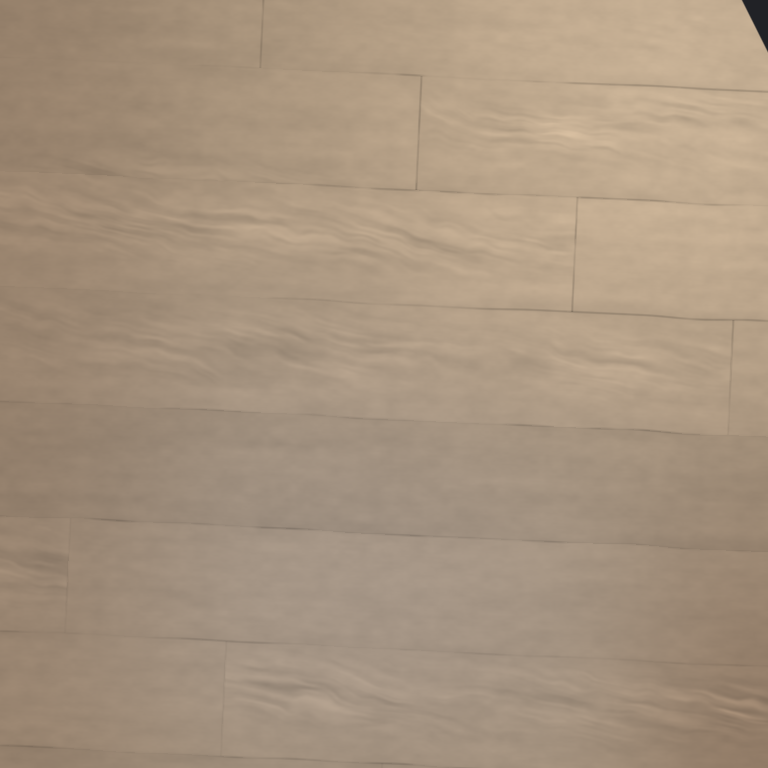
A WebGL 1 fragment shader for this texture:

```glsl
precision highp float;
uniform vec2 u_resolution;

const float SLOPE = 0.047;          // tilt of the floor
const float ROW_HEIGHT = 0.1497;
const float FIRST_SEAM = 0.0725;
const float PLANK_LENGTH = 1.272;
const float FIRST_JOINT = 0.343;
const float ROW_SHIFT = 0.2105;     // joint offset from row to row
const float SEAM_WIDTH = 0.0022;
const float SEAM_SOFTNESS = 0.0014;
const float SEAM_DEPTH = 0.13;
const float JOINT_DEPTH = 0.14;
const float RIDGE_DEPTH = 0.24;
const float GRAIN_DEPTH = 0.075;
const float MOTTLE_DEPTH = 0.065;
const float TONE_RANGE = 0.024;
const vec3 TAN = vec3(0.622, 0.542, 0.452);
const vec3 GREY = vec3(0.638, 0.578, 0.52);
const vec3 GLOW = vec3(0.79, 0.70, 0.59);
const vec3 SHADE = vec3(0.55, 0.46, 0.38);
const vec3 CORNER = vec3(0.13, 0.135, 0.15);

float hash(vec2 p) {
  return fract(sin(dot(p, vec2(127.1, 311.7))) * 43758.5453);
}

float noise(vec2 p) {
  vec2 i = floor(p);
  vec2 f = fract(p);
  f = f * f * (3.0 - 2.0 * f);
  return mix(mix(hash(i), hash(i + vec2(1.0, 0.0)), f.x),
             mix(hash(i + vec2(0.0, 1.0)), hash(i + 1.0), f.x), f.y);
}

float fbm(vec2 p) {
  float sum = 0.0;
  float amp = 0.5;
  for (int i = 0; i < 4; i++) {
    sum += amp * noise(p);
    p = p * 2.03 + 17.3;
    amp *= 0.5;
  }
  return sum;
}

float spot(vec2 p, vec2 center, vec2 radius) {
  vec2 d = (p - center) / radius;
  return exp(-dot(d, d));
}

float softLine(float dist, float pixel) {
  float halfWidth = 0.5 * SEAM_WIDTH;
  float blur = max(SEAM_SOFTNESS, pixel);
  return 1.0 - smoothstep(halfWidth - 0.7 * blur, halfWidth + blur, abs(dist));
}

// Uneven room light over the boards
vec3 lighting(vec2 p) {
  vec3 color = mix(TAN, GREY, spot(p, vec2(0.48, 0.74), vec2(0.5, 0.36)));
  color = mix(color, GLOW, spot(p, vec2(0.9, 0.1), vec2(0.5, 0.43)));
  float left = 1.0 - smoothstep(0.0, 0.35, p.x);
  float lowRight = smoothstep(0.7, 1.0, p.x) * smoothstep(0.45, 1.0, p.y);
  return mix(color, SHADE, clamp(0.42 * left + 0.75 * lowRight, 0.0, 1.0));
}

void main() {
  vec2 p = gl_FragCoord.xy / u_resolution;
  p.y = 1.0 - p.y;
  float pixel = 1.0 / min(u_resolution.x, u_resolution.y);

  // Board layout in tilted coordinates
  vec2 q = vec2(p.x + SLOPE * p.y, p.y - SLOPE * p.x);
  q.y += 0.003 * (noise(vec2(q.x * 14.0, q.y * 3.0)) - 0.5);
  float across = (q.y - FIRST_SEAM) / ROW_HEIGHT + 1.0;
  float row = floor(across);
  float along = (q.x - FIRST_JOINT - ROW_SHIFT * row) / PLANK_LENGTH;
  float plank = floor(along);
  float inRow = across - row;
  vec2 seed = vec2(row * 7.31, plank * 13.7);

  // Coarse slanted ridges on alternate pairs of boards
  float figured = smoothstep(-0.3, 0.7, cos((row + 2.0 * plank - 0.5) * 1.5708));
  float band = (inRow - 0.4) / 0.27;
  float figure = figured * exp(-band * band) * smoothstep(0.0, 0.12, p.y);
  figure = max(figure, 0.75 * spot(q, vec2(0.3, 0.215), vec2(0.25, 0.022)));
  figure *= 0.3 + noise(q * vec2(5.0, 22.0) + seed);
  vec2 ridgeAt = vec2(q.x * 13.0, (q.y - 0.16 * q.x) * 105.0);
  ridgeAt.y += 3.0 * noise(q * vec2(9.0, 18.0) + seed) + 0.8 * noise(q * 45.0);
  float ridge = 0.65 * noise(ridgeAt + seed) + 0.35 * noise(ridgeAt * 2.1 + seed) - 0.5;

  // Fine grain, mottling and board tone
  float grain = fbm(q * vec2(9.0, 60.0) + seed) - 0.47;
  float mottle = fbm(p * vec2(55.0, 80.0)) - 0.47;
  float tone = cos(1.9 * (row - 5.6)) + 0.8 * (hash(vec2(row, plank) + 3.0) - 0.5);
  float shade = 1.0 + RIDGE_DEPTH * figure * ridge + GRAIN_DEPTH * grain
              + MOTTLE_DEPTH * mottle + TONE_RANGE * tone;

  // Broken seams between rows and joints between board ends
  float seamDist = (fract(across + 0.5) - 0.5) * ROW_HEIGHT;
  float jointDist = (fract(along + 0.5) - 0.5) * PLANK_LENGTH;
  float seamId = floor(across + 0.5) * 5.3;
  float gaps = 0.6 * noise(vec2(q.x * 10.0, seamId)) + 0.4 * noise(vec2(q.x * 37.0, seamId + 2.6));
  float wear = 0.12 + 0.88 * smoothstep(0.35, 0.75, gaps);
  float faded = mix(0.12, 1.0, max(smoothstep(0.2, 0.6, p.x), 0.8 * smoothstep(0.4, 0.65, p.y)));
  float jointFade = mix(1.0, 0.3, smoothstep(0.3, 0.65, p.y));
  jointFade *= 0.5 + 0.7 * noise(vec2(q.y * 45.0, row));
  shade -= SEAM_DEPTH * wear * faded * softLine(seamDist, pixel);
  shade -= 0.025 * faded * (0.4 + wear) * exp(-abs(seamDist) / 0.006);
  shade -= JOINT_DEPTH * jointFade * softLine(jointDist, pixel);

  // Dark corner beyond the floor
  vec3 color = lighting(p) * shade;
  float corner = (p.x - 0.966 - 0.5 * p.y) / 1.118;
  color = mix(color, CORNER, smoothstep(-pixel, pixel, corner));
  gl_FragColor = vec4(color, 1.0);
}
```
